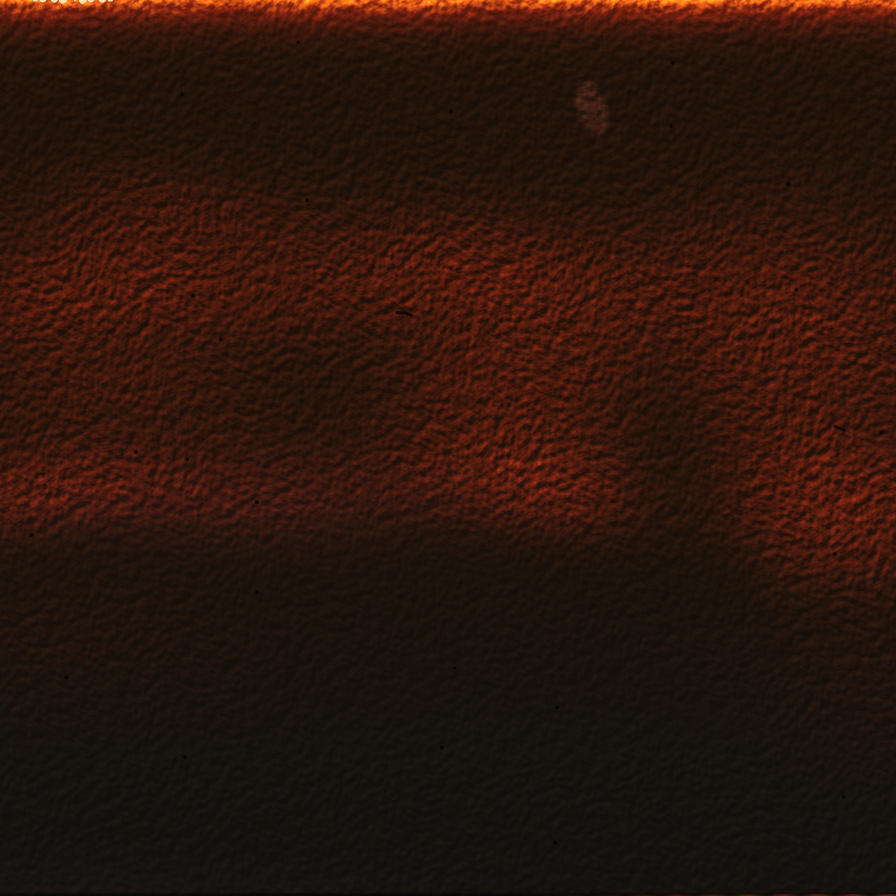
Reproduce this texture procedurally as a Shadertoy shader.

```glsl
vec2 hash2(vec2 p) {
    vec3 q = fract(p.xyx * vec3(0.1031, 0.1030, 0.0973));
    q += dot(q, q.yzx + 33.33);
    return fract((q.xx + q.yz) * q.zy);
}

// Distance to the nearest scattered cell point
float cellular(vec2 p) {
    vec2 cell = floor(p), f = fract(p);
    float nearest = 4.0;
    for (int y = -1; y <= 1; y++)
        for (int x = -1; x <= 1; x++) {
            vec2 o = vec2(x, y);
            vec2 d = o + hash2(cell + o) - f;
            nearest = min(nearest, dot(d, d));
        }
    return sqrt(nearest);
}

// Paper height: slanted fibres in three sizes
float paperHeight(vec2 uv) {
    vec2 p = mat2(0.90, -0.44, 0.44, 0.90) * uv * vec2(1.0, 1.0);
    p += 0.004 * sin(p.yx * vec2(47.0, 39.0));
    return 0.35 * cellular(p * vec2(48.0, 75.0))
         + 0.40 * cellular(p * vec2(95.0, 150.0) + 17.0)
         + 0.25 * cellular(p * vec2(180.0, 250.0) + 41.0);
}

float blob(vec2 uv, vec2 centre, vec2 size) {
    vec2 d = (uv - centre) / size;
    return exp(-dot(d, d));
}

float segment(vec2 p, vec2 a, vec2 b) {
    vec2 ab = b - a;
    return length(p - a - ab * clamp(dot(p - a, ab) / dot(ab, ab), 0.0, 1.0));
}

// Broad red light, shaded by dark columns and the lower edge
float emberGlow(vec2 uv) {
    vec2 p = uv + 0.008 * sin(uv.yx * vec2(23.0, 17.0) + vec2(1.0, 2.5));
    float h = 0.48 * blob(p, vec2(0.10, 0.67), vec2(0.20, 0.07));
    h += 0.22 * blob(p, vec2(0.20, 0.765), vec2(0.16, 0.05));
    h += 0.46 * blob(p, vec2(0.50, 0.69), vec2(0.22, 0.065));
    h += 0.46 * blob(p, vec2(0.87, 0.63), vec2(0.23, 0.12));
    h += 0.36 * blob(p, vec2(0.55, 0.57), vec2(0.15, 0.08));
    h += 0.24 * blob(p, vec2(0.13, 0.56), vec2(0.17, 0.05));
    h += 0.52 * blob(p, vec2(0.05, 0.45), vec2(0.18, 0.055));
    h += 0.22 * blob(p, vec2(0.32, 0.46), vec2(0.15, 0.06));
    h += 0.56 * blob(p, vec2(0.59, 0.46), vec2(0.14, 0.06));
    h += 0.60 * blob(p, vec2(0.93, 0.43), vec2(0.13, 0.09));

    h *= 1.0 - 0.72 * blob(p, vec2(0.745, 0.50), vec2(0.065, 0.13));
    h *= 1.0 - 0.45 * blob(p, vec2(0.38, 0.57), vec2(0.10, 0.08));
    float floorY = mix(0.39, 0.31, smoothstep(0.78, 0.90, p.x));
    h *= smoothstep(floorY - 0.06, floorY + 0.06, p.y);

    h += 0.07 * blob(p, vec2(0.07, 0.28), vec2(0.20, 0.08));
    h += 0.09 * blob(p, vec2(0.98, 0.25), vec2(0.14, 0.12));
    h += 0.05 * smoothstep(0.35, 0.55, p.y);
    return h;
}

void mainImage(out vec4 fragColor, in vec2 fragCoord) {
    vec2 uv = fragCoord / iResolution.xy;

    // Raking light across the paper
    float relief = paperHeight(uv + vec2(-0.0014, 0.0026)) - paperHeight(uv - vec2(-0.0014, 0.0026));
    relief = clamp(relief * 3.2, -0.85, 1.5);

    // Ember heat and the burning top edge
    float topGlow = 2.3 * exp(-(1.0 - uv.y) * 58.0);
    topGlow *= 1.0 + 0.12 * sin(uv.x * 31.0) * sin(uv.x * 13.0 + 1.0);
    float heat = emberGlow(uv) * (1.0 + 0.85 * relief) + topGlow * (1.0 + 0.35 * relief);

    vec3 col = mix(vec3(0.082, 0.070, 0.055), vec3(0.112, 0.071, 0.036), smoothstep(0.05, 0.50, uv.y));
    col *= 1.0 + 0.22 * relief;
    col += heat * vec3(0.33, 0.052, 0.022);
    col += max(heat - 1.2, 0.0) * vec3(0.10, 0.20, 0.01);

    // Pale violet haze under the lower glows
    col += vec3(0.018, 0.006, 0.018) * blob(uv, vec2(0.25, 0.43), vec2(0.35, 0.06));
    col += vec3(0.015, 0.008, 0.022) * blob(uv, vec2(0.05, 0.0), vec2(0.30, 0.03));

    // Slanted oval smudge
    vec2 s = mat2(0.94, 0.34, -0.34, 0.94) * (uv - vec2(0.660, 0.880));
    s = vec2(0.94 * (uv.x - 0.660) + 0.34 * (uv.y - 0.880), -0.34 * (uv.x - 0.660) + 0.94 * (uv.y - 0.880));
    float smudge = 1.0 - smoothstep(0.55, 1.1, length(s / vec2(0.019, 0.037)));
    col += smudge * vec3(0.13, 0.055, 0.045) * (0.8 + 0.5 * relief);

    // Scattered dark specks and two short scratches
    vec2 grid = uv * 11.0, id = floor(grid);
    vec2 speck = 0.15 + 0.7 * hash2(id + 5.0);
    float speckMask = step(0.80, hash2(id + 71.0).x) * (1.0 - smoothstep(0.012, 0.035, length(fract(grid) - speck)));
    float scratch = min(segment(uv, vec2(0.443, 0.651), vec2(0.452, 0.651)),
                        segment(uv, vec2(0.452, 0.651), vec2(0.459, 0.648)));
    scratch = min(scratch, segment(uv, vec2(0.932, 0.524), vec2(0.942, 0.520)));
    col *= 1.0 - 0.75 * max(speckMask, 1.0 - smoothstep(0.0007, 0.0026, scratch));

    // Torn pale flecks on top, thin dark rim with sparks below
    float tear = 0.0045 * abs(sin(uv.x * 290.0) * sin(uv.x * 117.0));
    tear *= smoothstep(0.03, 0.05, uv.x) * (1.0 - smoothstep(0.11, 0.135, uv.x));
    col = mix(col, vec3(1.0, 0.88, 0.70), smoothstep(-0.001, 0.001, uv.y - 1.0 + tear) * step(0.001, tear));
    col *= mix(0.45, 1.0, smoothstep(0.001, 0.005, uv.y));
    float spark = (1.0 - smoothstep(0.001, 0.003, uv.y)) * smoothstep(0.55, 0.95, uv.x);
    col += spark * vec3(0.30, 0.09, 0.03) * (0.6 + 0.4 * sin(uv.x * 160.0));

    fragColor = vec4(clamp(col, 0.0, 1.0), 1.0);
}
```
